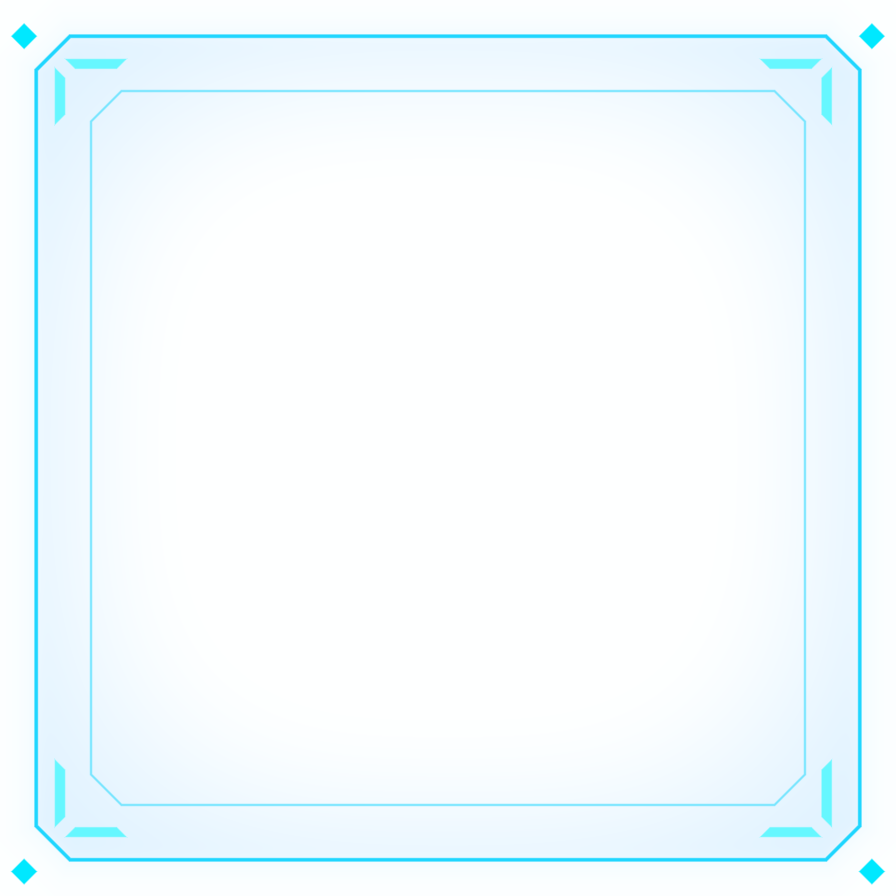
A three.js fragment shader for this background:

```glsl
// A pale panel with two chamfered cyan frames, corner brackets and diamonds.
// The plane is folded about its centre, so each part is one distance function;
// a rounded-square vignette and an outer glow tint the ground.

varying vec2 vUv;

const vec3 WHITE = vec3(0.995, 1.0, 1.0);
const vec3 PALE_BLUE = vec3(0.88, 0.95, 1.0);
const vec3 GLOW_BLUE = vec3(0.90, 0.97, 1.0);
const vec3 FRAME_CYAN = vec3(0.12, 0.84, 1.0);
const vec3 INNER_CYAN = vec3(0.47, 0.90, 1.0);
const vec3 BRACKET_CYAN = vec3(0.40, 0.97, 1.0);
const vec3 DIAMOND_CYAN = vec3(0.0, 0.91, 1.0);
const float SOFT = 0.0011;

// Coverage of a shape from its signed distance
float fill(float d) {
  return 1.0 - smoothstep(-SOFT, SOFT, d);
}

float stroke(float d, float halfWidth) {
  return fill(abs(d) - halfWidth);
}

// Square with cut corners, in folded coordinates
float chamferBox(vec2 q, float halfSize, float cut) {
  float sides = max(q.x, q.y) - halfSize;
  float corner = (q.x + q.y - 2.0 * halfSize + cut) * 0.7071;
  return max(sides, corner);
}

// Bar whose long edge lies at y = outer, with ends sloping inward at 45 degrees
float bracketBar(vec2 p, float middle, float halfLength, float outer, float thick) {
  float inset = outer - p.y;
  float faces = abs(inset - 0.5 * thick) - 0.5 * thick;
  float ends = (abs(p.x - middle) - halfLength + inset) * 0.7071;
  return max(faces, ends);
}

float diamond(vec2 p, float radius) {
  return (abs(p.x) + abs(p.y) - radius) * 0.7071;
}

// Distance from the centre with rounded-square contours
float roundedRadius(vec2 q) {
  return pow(q.x * q.x * q.x + q.y * q.y * q.y, 1.0 / 3.0);
}

vec3 ground(vec2 q, float frameDist) {
  float vignette = smoothstep(0.29, 0.56, roundedRadius(q));
  // Slightly lighter rim just within the frame
  vignette *= 1.0 - 0.35 * exp(-abs(frameDist) / 0.006);
  vec3 inside = mix(WHITE, PALE_BLUE, vignette);
  float glow = 0.5 * exp(-max(frameDist, 0.0) / 0.020);
  vec3 outside = mix(WHITE, GLOW_BLUE, glow);
  return mix(outside, inside, fill(frameDist));
}

void main() {
  vec2 p = vUv - 0.5;
  vec2 q = abs(p);
  float top = step(0.0, p.y);

  // Ground and frames
  float outerFrame = chamferBox(q, 0.4596, 0.0378);
  float innerFrame = chamferBox(q, 0.3984, 0.0340);
  vec3 color = ground(q, outerFrame);
  color = mix(color, FRAME_CYAN, stroke(outerFrame, 0.0020));
  color = mix(color, INNER_CYAN, stroke(innerFrame, 0.0012));

  // Corner brackets, set a little left of centre
  vec2 b = abs(p + vec2(0.0052, 0.0));
  float uprightMiddle = mix(0.3854, 0.3926, top);
  float uprightHalf = mix(0.0378, 0.0319, top);
  float level = bracketBar(b, 0.3877, 0.0342, 0.4342, 0.0110);
  float upright = bracketBar(b.yx, uprightMiddle, uprightHalf, 0.4336, 0.0115);
  color = mix(color, BRACKET_CYAN, fill(min(level, upright)));

  // Corner diamonds
  vec2 diamondCentre = vec2(0.4731, mix(0.4727, 0.4596, top));
  color = mix(color, DIAMOND_CYAN, fill(diamond(q - diamondCentre, 0.0143)));

  gl_FragColor = vec4(color, 1.0);
}
```
